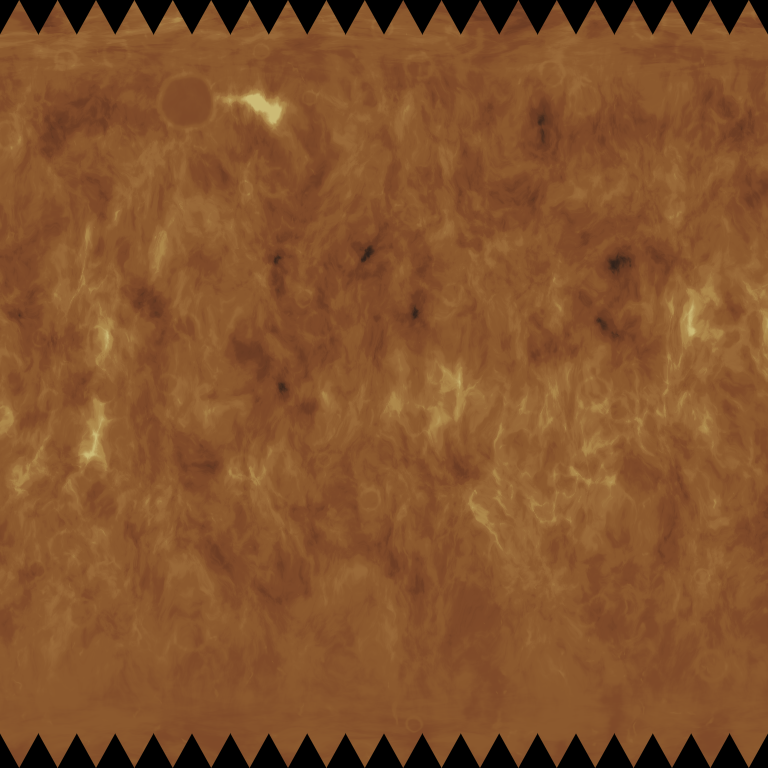
This texture is drawn by a three.js fragment shader. Its source:

```glsl
// A weathered ochre planet map with bright veined highlands and dark lowland spots.
// Warped gradient noise sets a tone, ridges and scattered cells add detail,
// a colour ramp tints it, and black saw teeth trim the upper and lower edges.
varying vec2 vUv;

const vec3 SOOT = vec3(0.19, 0.13, 0.10);
const vec3 UMBER = vec3(0.43, 0.24, 0.14);
const vec3 RUST = vec3(0.50, 0.29, 0.16);
const vec3 OCHRE = vec3(0.55, 0.35, 0.18);
const vec3 TAN = vec3(0.60, 0.41, 0.22);
const vec3 SAND = vec3(0.68, 0.53, 0.29);
const vec3 CREAM = vec3(0.80, 0.73, 0.46);

vec2 hash2(vec2 p) {
  vec3 q = fract(p.xyx * vec3(0.1031, 0.1030, 0.0973));
  q += dot(q, q.yzx + 33.33);
  return fract((q.xx + q.yz) * q.zy);
}

float slope(vec2 cell, vec2 offset) {
  float angle = 6.2832 * hash2(cell).x;
  return dot(vec2(cos(angle), sin(angle)), offset);
}

float gradientNoise(vec2 p) {
  vec2 i = floor(p), f = fract(p), e = vec2(1.0, 0.0);
  vec2 u = f * f * f * (f * (f * 6.0 - 15.0) + 10.0);
  return mix(mix(slope(i, f), slope(i + e, f - e), u.x),
             mix(slope(i + e.yx, f - e.yx), slope(i + 1.0, f - 1.0), u.x), u.y);
}

float fbm(vec2 p) {
  float sum = 0.0, amplitude = 1.0;
  for (int i = 0; i < 5; i++) {
    sum += amplitude * gradientNoise(p);
    p = mat2(1.6, 1.2, -1.2, 1.6) * p + 17.3;
    amplitude *= 0.55;
  }
  return sum;
}

vec2 warp(vec2 p) {
  return vec2(fbm(p), fbm(p + 41.7));
}

// Thin bright lines along the zero crossings of the noise
float veins(vec2 p, float sharpness) {
  return exp(-sharpness * abs(gradientNoise(p)));
}

// Distance to the nearest scattered spot, in units of its radius
float nearestSpot(vec2 p, float density) {
  float nearest = 9.0;
  for (int y = -1; y <= 1; y++)
    for (int x = -1; x <= 1; x++) {
      vec2 cell = floor(p) + vec2(float(x), float(y));
      vec2 kind = hash2(cell + 63.0);
      float radius = mix(0.14, 0.38, kind.y);
      float d = length(p - cell - hash2(cell)) / radius;
      if (kind.x < density) nearest = min(nearest, d);
    }
  return nearest;
}

// Soft glow around the segment a-b
float glow(vec2 p, vec2 a, vec2 b, float width) {
  vec2 along = b - a;
  float t = clamp(dot(p - a, along) / dot(along, along), 0.0, 1.0);
  float d = length(p - a - along * t) / width;
  return exp(-d * d);
}

float highlands(vec2 p) {
  float west = max(glow(p, vec2(0.12, 0.69), vec2(0.13, 0.42), 0.035),
                   0.7 * glow(p, vec2(0.0, 0.58), vec2(0.11, 0.64), 0.04));
  west = max(west, 0.55 * glow(p, vec2(0.0, 0.43), vec2(0.15, 0.28), 0.06));
  float middle = max(glow(p, vec2(0.55, 0.46), vec2(0.61, 0.48), 0.05),
                     glow(p, vec2(0.67, 0.46), vec2(0.70, 0.45), 0.05));
  middle = max(middle, 0.65 * glow(p, vec2(0.34, 0.39), vec2(0.35, 0.32), 0.03));
  float east = max(0.8 * glow(p, vec2(0.65, 0.34), vec2(0.76, 0.38), 0.07),
                   0.8 * glow(p, vec2(0.76, 0.39), vec2(0.90, 0.51), 0.05));
  east = max(east, 0.7 * glow(p, vec2(0.89, 0.51), vec2(0.85, 0.63), 0.03));
  east = max(east, 0.65 * glow(p, vec2(0.92, 0.48), vec2(1.0, 0.56), 0.09));
  return max(west, max(middle, east));
}

float terrain(vec2 p, float highland) {
  vec2 q = p + 0.035 * warp(p * 6.0);
  float relief = 0.23 * fbm(q * 5.0) + 0.26 * fbm(q * 17.0) + 0.15 * fbm(q * 55.0);
  float threads = veins(q * 11.0, 13.0) + 0.7 * veins(q * 24.0 + 9.0, 9.0);
  return relief + threads * mix(0.05, 0.24, highland);
}

vec3 ramp(float t) {
  vec3 color = mix(SOOT, UMBER, smoothstep(0.0, 0.22, t));
  color = mix(color, RUST, smoothstep(0.22, 0.38, t));
  color = mix(color, OCHRE, smoothstep(0.38, 0.54, t));
  color = mix(color, TAN, smoothstep(0.54, 0.70, t));
  color = mix(color, SAND, smoothstep(0.70, 0.86, t));
  return mix(color, CREAM, smoothstep(0.86, 1.12, t));
}

// Black teeth, widest at the edge and pointed at the given depth
float sawTeeth(vec2 uv, float count, float depth) {
  float fromEdge = min(uv.y, 1.0 - uv.y);
  float fromAxis = abs(fract(uv.x * count + 0.5) - 0.5) / count;
  float halfWidth = 0.5 / count * (1.0 - fromEdge / depth);
  return 1.0 - smoothstep(-0.001, 0.001, fromAxis - halfWidth);
}

void main() {
  vec2 bent = vUv + 0.035 * warp(vUv * 11.0 + 5.0);
  float highland = highlands(bent);

  // Upright grain in the middle, flattened streaks near the poles
  float polar = smoothstep(0.36, 0.47, abs(vUv.y - 0.5));
  float relief = mix(terrain(vUv * vec2(1.25, 0.8), highland),
                     terrain(vUv * vec2(0.5, 1.7) + 3.0, highland), polar);
  relief *= mix(0.3, 1.0, smoothstep(0.03, 0.32, vUv.y));
  float tone = 0.47 + relief + 0.13 * highland;

  // Dark spots gather in a middle belt; rings and flecks lie everywhere
  float belt = exp(-pow((vUv.y - 0.60) / 0.19, 2.0));
  float spot = nearestSpot(bent * vec2(15.0, 10.0), 0.36);
  float ring = nearestSpot((vUv + 0.15 * (bent - vUv)) * 17.0, 0.16) - 1.0;
  float fleck = nearestSpot(bent * vec2(75.0, 42.0), 0.12);
  tone -= exp(-spot * spot) * mix(0.10, 0.34, belt) * (1.0 - 0.7 * highland);
  tone += 0.08 * exp(-ring * ring * 30.0) + 0.10 * exp(-fleck * fleck * 2.0);

  // Smooth northern basin with a pale rim, and a bright plateau beside it
  float basin = length(vUv + 0.2 * (bent - vUv) - vec2(0.245, 0.867)) - 0.036;
  tone = mix(tone, 0.42, 0.8 * (1.0 - smoothstep(-0.006, 0.004, basin)));
  tone += 0.16 * exp(-pow(basin / 0.004, 2.0));
  vec2 eased = mix(vUv, bent, 0.35);
  tone += 0.65 * glow(eased, vec2(0.335, 0.863), vec2(0.352, 0.855), 0.018);
  tone += 0.28 * glow(eased, vec2(0.29, 0.868), vec2(0.34, 0.863), 0.006);

  gl_FragColor = vec4(ramp(tone) * (1.0 - sawTeeth(vUv, 20.0, 0.045)), 1.0);
}
```
